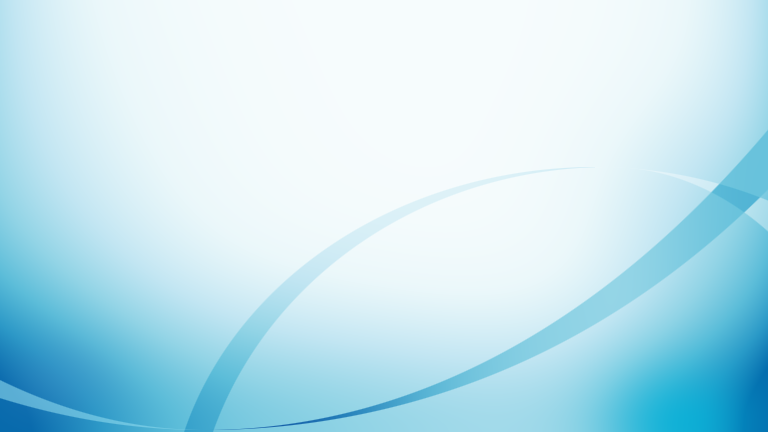
A Shadertoy shader for this background:

```glsl
// Soft blue-to-white backdrop crossed by two thin crescent ribbons.
// A scalar tone field (edge falloffs plus corner glows) is coloured by a ramp;
// ribbons are the gaps between pairs of parabolas and pairs of half ellipses.

// Tone 0 is white, tone 6 is deep blue.
vec3 toneRamp(float tone) {
    vec3 stops[7] = vec3[7](
        vec3(1.00, 1.00, 1.00), vec3(0.92, 0.97, 0.98),
        vec3(0.76, 0.90, 0.95), vec3(0.57, 0.83, 0.90),
        vec3(0.36, 0.74, 0.85), vec3(0.17, 0.60, 0.78),
        vec3(0.02, 0.41, 0.67));
    vec3 color = stops[0];
    for (int i = 1; i < 7; i++) {
        color = mix(color, stops[i], clamp(tone - float(i - 1), 0.0, 1.0));
    }
    return color;
}

// Elliptical bell, 1 at its centre.
float glow(vec2 p, vec2 center, vec2 radius) {
    vec2 q = (p - center) / radius;
    return exp(-dot(q, q));
}

// Antialiased coverage of the region where field < 0.
float fill(float field) {
    return clamp(0.5 - field / max(fwidth(field), 1e-5), 0.0, 1.0);
}

// Negative above a valley curve with separate left and right steepness.
float valley(vec2 p, vec2 apex, float leftBend, float rightBend, float lift) {
    vec2 q = p - apex;
    float u2 = q.x * q.x;
    float bend = q.x < 0.0 ? leftBend : rightBend + lift * u2;
    return bend * u2 - q.y;
}

// Negative inside an ellipse hung from its top, with two half widths.
float arch(vec2 p, vec2 apex, float leftWidth, float rightWidth, float height) {
    vec2 q = p - apex + vec2(0.0, height);
    float width = q.x < 0.0 ? leftWidth : rightWidth;
    return length(q / vec2(width, height)) - 1.0;
}

float backdropTone(vec2 p, float aspect) {
    float across = p.x / aspect;
    float floorHeight = mix(0.32, 0.24, across);
    float floorDepth = mix(2.6, 1.9, smoothstep(0.35, 0.80, across));
    float tone = 0.40;
    tone += 1.75 * exp(-p.x / mix(0.29, 0.19, p.y));
    tone += 2.0 * exp((p.x - aspect) / 0.15);
    tone += floorDepth * exp(-pow(p.y / floorHeight, 2.0));
    tone += 1.7 * glow(p, vec2(0.0), vec2(0.40, 0.60));
    tone += 2.4 * glow(p, vec2(aspect, 0.05), vec2(0.36, 0.45));
    tone += 0.55 * glow(p, vec2(1.60, 0.55), vec2(0.26, 0.24));
    return tone;
}

vec3 backdrop(vec2 p, float tone) {
    const vec3 cyan = vec3(0.0, 0.70, 0.85);
    const vec3 periwinkle = vec3(0.27, 0.54, 0.78);
    vec3 color = toneRamp(tone);
    color = mix(color, cyan, 0.75 * glow(p, vec2(1.58, 0.02), vec2(0.16, 0.13)));
    return mix(color, periwinkle, 0.30 * glow(p, vec2(0.13, 0.12), vec2(0.14, 0.10)));
}

void mainImage(out vec4 fragColor, in vec2 fragCoord) {
    const vec3 navy = vec3(0.05, 0.29, 0.62);
    const vec3 paleBlue = vec3(0.55, 0.85, 0.93);
    const vec2 valleyApex = vec2(0.4745, 0.0046);
    const vec2 archApex = vec2(1.377, 0.6134);
    const vec2 innerArchApex = vec2(1.410, 0.6134);

    float aspect = 16.0 / 9.0;
    vec2 p = fragCoord / iResolution.xy * vec2(aspect, 1.0);
    float tone = backdropTone(p, aspect);

    // Ribbon coverage
    float sweep = fill(valley(p, valleyApex, 0.328, 0.275, 0.031))
        * (1.0 - fill(valley(p, valleyApex, 0.514, 0.365, 0.026)));
    float bow = fill(arch(p, archApex, 0.990, 0.960, 0.850))
        * (1.0 - fill(arch(p, innerArchApex, 0.965, 0.664, 0.891)));
    float rightOfValley = step(valleyApex.x, p.x);
    float rightOfArch = step(archApex.x, p.x);

    // Arched ribbon: shaded on its left half, lit on its right half
    vec3 color = backdrop(p, tone);
    color = mix(color, backdrop(p, tone + 0.85), bow * (1.0 - rightOfArch));
    color = mix(color, vec3(1.0), 0.38 * bow * rightOfArch);

    // Sweeping ribbon: dark at its tip, deeper where the ribbons cross
    float sweepTone = 2.9 + 2.9 * glow(p, vec2(0.5, p.y), vec2(0.5, 1.0))
        + 0.9 * smoothstep(1.40, 1.75, p.x) + 0.5 * bow * rightOfArch;
    vec3 sweepColor = mix(toneRamp(sweepTone), navy,
        0.75 * glow(p, vec2(0.55, p.y), vec2(0.30, 1.0)));
    color = mix(color, sweepColor, 0.95 * sweep * rightOfValley);
    color = mix(color, paleBlue, 0.60 * sweep * (1.0 - rightOfValley));

    fragColor = vec4(color, 1.0);
}
```
